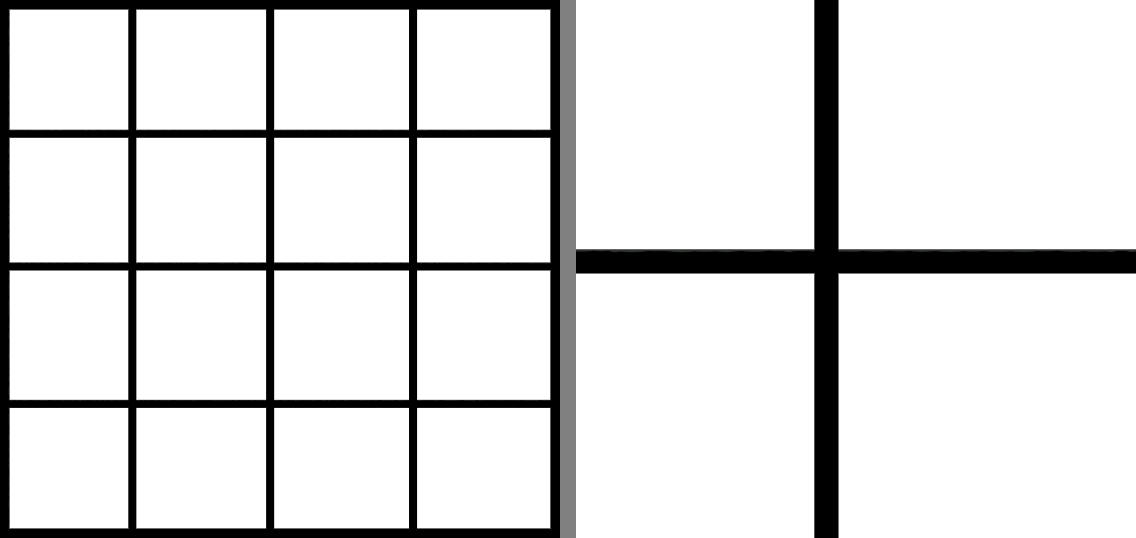
Left: the whole. Right: its middle third, enlarged.
Write a Shadertoy shader that draws this pattern.

```glsl
// Four by four grid of white panes with heavy black bars, a thicker frame and faintly frayed edges.

const vec3 PAPER = vec3(1.0);
const vec3 INK = vec3(0.0);
const vec3 FRAY = vec3(0.18, 0.20, 0.18);

// Bar centres, as fractions of the canvas width and height
const vec3 COLUMN_BARS = vec3(0.2363, 0.4824, 0.7376);
const vec3 ROW_BARS = vec3(0.2493, 0.5047, 0.7514);
const vec2 BAR_HALF = vec2(0.0072, 0.0075);
const vec2 FRAME = vec2(0.0172, 0.0178);
const float FRAY_DEPTH = 0.0018;
const float FRAY_CELLS = 250.0;

float hash(vec2 p) {
    p = fract(p * vec2(0.1031, 0.1137));
    p += dot(p, p.yx + 33.33);
    return fract((p.x + p.y) * p.x);
}

// Smooth one-dimensional noise along an edge
float edgeNoise(float t, float seed) {
    float cell = floor(t);
    float blend = smoothstep(0.0, 1.0, fract(t));
    return mix(hash(vec2(cell, seed)), hash(vec2(cell + 1.0, seed)), blend);
}

// Signed distance along one axis to the nearest bar or frame side
float barDistance(float u, vec3 centers, float halfWidth, float frame) {
    float d = min(u, 1.0 - u) - frame;
    for (int i = 0; i < 3; i++) {
        d = min(d, abs(u - centers[i]) - halfWidth);
    }
    return d;
}

float coverage(float d, float pixel) {
    return clamp(0.5 - d / pixel, 0.0, 1.0);
}

// Thin broken band just inside an edge
float frayBand(float u, float edge, float along, float seed, float pixel) {
    float depth = FRAY_DEPTH * (0.5 + 0.5 * edgeNoise(along * FRAY_CELLS, seed));
    return coverage(abs(u - edge + 0.5 * depth) - 0.5 * depth, pixel);
}

void mainImage(out vec4 fragColor, in vec2 fragCoord) {
    vec2 uv = fragCoord / iResolution.xy;
    vec2 pixel = 1.0 / iResolution.xy;

    // Bars and frame
    float columns = coverage(barDistance(uv.x, COLUMN_BARS, BAR_HALF.x, FRAME.x), pixel.x);
    float rows = coverage(barDistance(uv.y, ROW_BARS, BAR_HALF.y, FRAME.y), pixel.y);
    float ink = max(columns, rows);

    // Fraying on the upper edge of each row bar and the inner left frame
    float rowFray = 0.0;
    for (int i = 0; i < 3; i++) {
        float edge = ROW_BARS[i] + BAR_HALF.y;
        rowFray = max(rowFray, frayBand(uv.y, edge, uv.x, float(i) + 1.0, pixel.y));
    }
    float leftFray = frayBand(uv.x, FRAME.x, uv.y, 7.0, pixel.x);
    float fray = max(rowFray * (1.0 - columns), leftFray * (1.0 - rows));

    vec3 color = mix(PAPER, mix(INK, FRAY, fray), ink);
    fragColor = vec4(color, 1.0);
}
```
